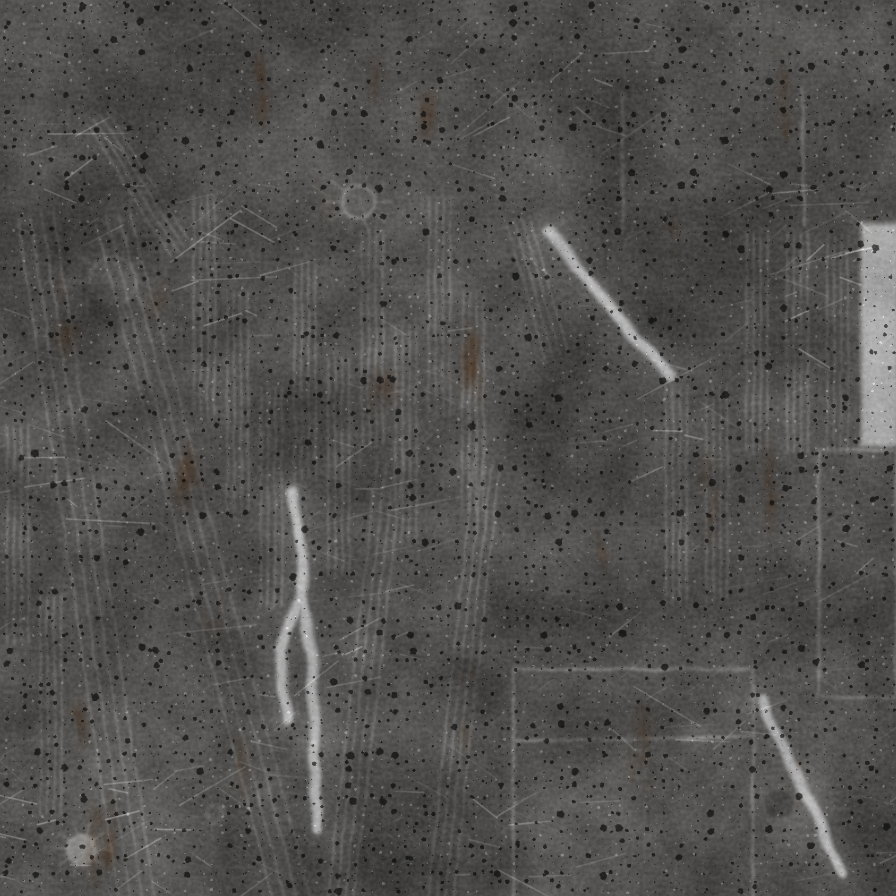
Reproduce this texture procedurally as a Shadertoy shader.

```glsl
vec2 hash2(vec2 p) {
    vec3 q = fract(p.xyx * vec3(0.1031, 0.1030, 0.0973));
    q += dot(q, q.yzx + 33.33);
    return fract((q.xx + q.yz) * q.zy);
}

float corner(vec2 cell, vec2 offset) {
    float angle = 6.2832 * hash2(cell).x;
    return dot(vec2(cos(angle), sin(angle)), offset);
}

float gradNoise(vec2 p) {
    vec2 i = floor(p), f = p - i, e = vec2(1, 0);
    vec2 w = f * f * f * (f * (f * 6.0 - 15.0) + 10.0);
    float low = mix(corner(i, f), corner(i + e, f - e), w.x);
    float high = mix(corner(i + e.yx, f - e.yx), corner(i + 1.0, f - 1.0), w.x);
    return mix(low, high, w.y);
}

float fbm(vec2 p) {
    float sum = 0.0, amp = 1.0;
    for (int i = 0; i < 5; i++) {
        sum += amp * gradNoise(p);
        p = mat2(1.6, 1.2, -1.2, 1.6) * p + 17.3;
        amp *= 0.5;
    }
    return sum;
}

float bell(float d, float width) { return exp(-d * d / (width * width)); }

float inside(float d, float edge, float blur) { return 1.0 - smoothstep(edge - blur, edge + blur, d); }

float segDist(vec2 p, vec2 a, vec2 b) {
    vec2 q = p - a, d = b - a;
    return length(q - d * clamp(dot(q, d) / dot(d, d), 0.0, 1.0));
}

float boxDist(vec2 p, vec2 center, vec2 halfSize) {
    vec2 d = abs(p - center) - halfSize;
    return length(max(d, 0.0)) + min(max(d.x, d.y), 0.0);
}

// Four parallel soft lines from a to b
float bundle(vec2 p, vec2 a, vec2 b, float gap) {
    float len = length(b - a);
    vec2 dir = (b - a) / len, q = p - a;
    float along = dot(q, dir), across = q.x * dir.y - q.y * dir.x;
    float nearest = (clamp(floor(across / gap), -2.0, 1.0) + 0.5) * gap;
    return inside(abs(along - 0.5 * len), 0.5 * len, 0.005) * bell(across - nearest, 0.0021);
}

float sunMark(vec2 p, vec2 center, float radius, float fill) {
    vec2 q = p - center;
    float d = length(q);
    float rays = pow(0.5 + 0.5 * cos(atan(q.y, q.x) * 10.0), 6.0);
    rays *= inside(abs(d - radius * 1.6), radius * 0.5, radius * 0.2);
    return bell(d - radius, 0.003) + 0.45 * rays + fill * inside(d, radius * 0.9, radius * 0.2);
}

float scratches(vec2 p, float scale, float width) {
    float sum = 0.0;
    vec2 q = p * scale;
    for (int k = 0; k < 9; k++) {
        vec2 cell = floor(q) + vec2(k % 3 - 1, k / 3 - 1);
        vec2 center = cell + hash2(cell + scale), g = hash2(cell + 71.0);
        float angle = (hash2(cell + 133.0).x - 0.5) * 1.5;
        vec2 reach = vec2(cos(angle), sin(angle)) * (0.15 + 0.55 * g.x);
        float d = segDist(q, center - reach, center + reach) / scale;
        sum += g.y * g.y * (1.0 - smoothstep(0.0, width, d));
    }
    return sum;
}

float specks(vec2 p, float scale, float size) {
    vec2 q = p * scale, cell = floor(q);
    float radius = size * pow(hash2(cell + 9.0).x, 5.0);
    float d = length(q - cell - 0.3 - 0.4 * hash2(cell + scale));
    return inside(d + 0.1 * gradNoise(q * 5.0), radius, 0.055);
}

float rustPatches(vec2 p) {
    float sum = 0.0;
    for (float i = 0.0; i < 24.0; i++) {
        vec2 size = mix(vec2(0.009, 0.022), vec2(0.017, 0.048), hash2(vec2(i, 8)));
        vec2 q = (p - hash2(vec2(i, 4))) / size;
        sum += exp(-dot(q, q)) * (0.35 + 0.65 * hash2(vec2(i, 12)).x);
    }
    return sum * smoothstep(-0.45, 0.5, fbm(p * vec2(45, 22)));
}

// Vertical columns and slanted fans of bundles
float lineWork(vec2 p) {
    float sum = 0.0;
    for (float i = 0.0; i < 16.0; i++) {
        vec2 top = vec2(0.228 + 0.0375 * i, 0.565 + 0.25 * fract(0.87 - 0.43 * i));
        if (i > 8.5) top = vec2(0.35 + 0.045 * i, i < 10.5 ? 0.57 : 0.74);
        if (i > 13.5) top = vec2(0.037 * i - 0.498, 3.185 - 0.19 * i);
        sum += bundle(p, top, top - vec2(0, 0.245), 0.0078);
    }
    for (float i = 0.0; i < 2.0; i++) {
        sum += bundle(p, vec2(0.04 + 0.085 * i, 0.76), vec2(0.155 + 0.175 * i, -0.02), 0.0135);
        sum += bundle(p, vec2(0.436 + 0.108 * i, 0.485), vec2(0.378 + 0.112 * i, -0.02), 0.0095);
        sum += bundle(p, vec2(0.108 + 0.47 * i, 0.87 - 0.115 * i), vec2(0.202 + 0.42 * i, 0.72 - 0.12 * i), 0.009);
    }
    return min(sum, 1.3);
}

float frameLines(vec2 p) {
    float d = abs(boxDist(p, vec2(0.707, 0.1), vec2(0.134, 0.153)));
    d = min(d, segDist(p, vec2(0.573, 0.173), vec2(0.841, 0.178)));
    d = min(d, abs(boxDist(p, vec2(0.957, 0.36), vec2(0.043, 0.138))));
    d = min(d, segDist(p, vec2(0.696, 0.895), vec2(0.694, 0.742)));
    return bell(min(d, segDist(p, vec2(0.895, 0.9), vec2(0.898, 0.75))), 0.0027);
}

// Broad strokes and the forked stroke
float chalkDist(vec2 p) {
    vec2 bend = vec2(0.34, 0.38), fork = vec2(0.336, 0.335), knee = vec2(0.349, 0.27), elbow = vec2(0.312, 0.275);
    float d = min(segDist(p, vec2(0.613, 0.741), vec2(0.746, 0.58)), segDist(p, vec2(0.851, 0.217), vec2(0.941, 0.025)));
    d = min(d, min(segDist(p, vec2(0.325, 0.452), bend), segDist(p, bend, fork)));
    d = min(d, min(segDist(p, fork, knee), segDist(p, knee, vec2(0.353, 0.075))));
    return min(d, min(segDist(p, fork, elbow), segDist(p, elbow, vec2(0.321, 0.197))));
}

void mainImage(out vec4 fragColor, in vec2 fragCoord) {
    vec2 uv = fragCoord / iResolution.xy;
    vec2 wobble = vec2(gradNoise(uv * 28.0), gradNoise(uv * 28.0 + 50.0));
    vec2 p = uv + 0.0025 * wobble;

    // Mottled concrete with fine grain
    float wear = fbm(uv * 14.0 + 7.0);
    float grain = gradNoise(uv * 230.0) + 0.7 * gradNoise(uv * vec2(90, 170));
    float tone = 0.302 + 0.085 * fbm(uv * 3.5) + 0.075 * wear + 0.055 * grain;

    // Faded drawing
    float marks = 0.085 * lineWork(p) + 0.13 * frameLines(p);
    marks += 0.17 * sunMark(p, vec2(0.4, 0.775), 0.018, 0.15);
    marks += 0.17 * sunMark(p, vec2(0.091, 0.052), 0.016, 1.2);
    marks += 0.12 * sunMark(p, vec2(0.241, 0.092), 0.009, 0.6);
    marks += 0.07 * sunMark(p, vec2(0.127, 0.687), 0.026, 0.6);
    tone += marks * clamp(0.75 + 0.6 * wear, 0.25, 1.2);
    tone -= 0.09 * inside(length(p - vec2(0.87, 0.102)), 0.015, 0.003);
    vec3 color = tone * vec3(1.01, 1.0, 0.985);

    // Rust stains
    vec3 rust = vec3(0.25, 0.165, 0.095) * (0.5 + 1.7 * tone);
    color = mix(color, rust, clamp(0.85 * rustPatches(uv), 0.0, 0.75));

    // Chalk strokes and block
    float stroke = chalkDist(uv + 0.006 * wobble);
    float block = boxDist(p, vec2(0.982, 0.627), vec2(0.021, 0.124));
    float chalk = 0.78 * inside(stroke, 0.006, 0.004) + 0.25 * exp(-stroke / 0.013);
    chalk = max(chalk, 0.8 * inside(block, 0.0, 0.005) + 0.13 * exp(-max(block, 0.0) / 0.012));
    color = mix(color, vec3(0.68 + 0.08 * wear + 0.05 * grain), chalk);

    // Scratches, dust and pits
    float hair = max(0.0018, 1.0 / iResolution.y);
    float patchy = smoothstep(-0.35, 0.5, gradNoise(uv * 6.0 + 31.0));
    color += 0.2 * patchy * (scratches(uv, 13.0, hair) + scratches(uv, 24.0, hair));
    color += 0.16 * specks(uv, 95.0, 0.16);
    color *= 1.0 - 0.6 * max(specks(uv, 60.0, 0.26), specks(uv + 0.37, 105.0, 0.25));
    fragColor = vec4(clamp(color, 0.0, 1.0), 1.0);
}
```
